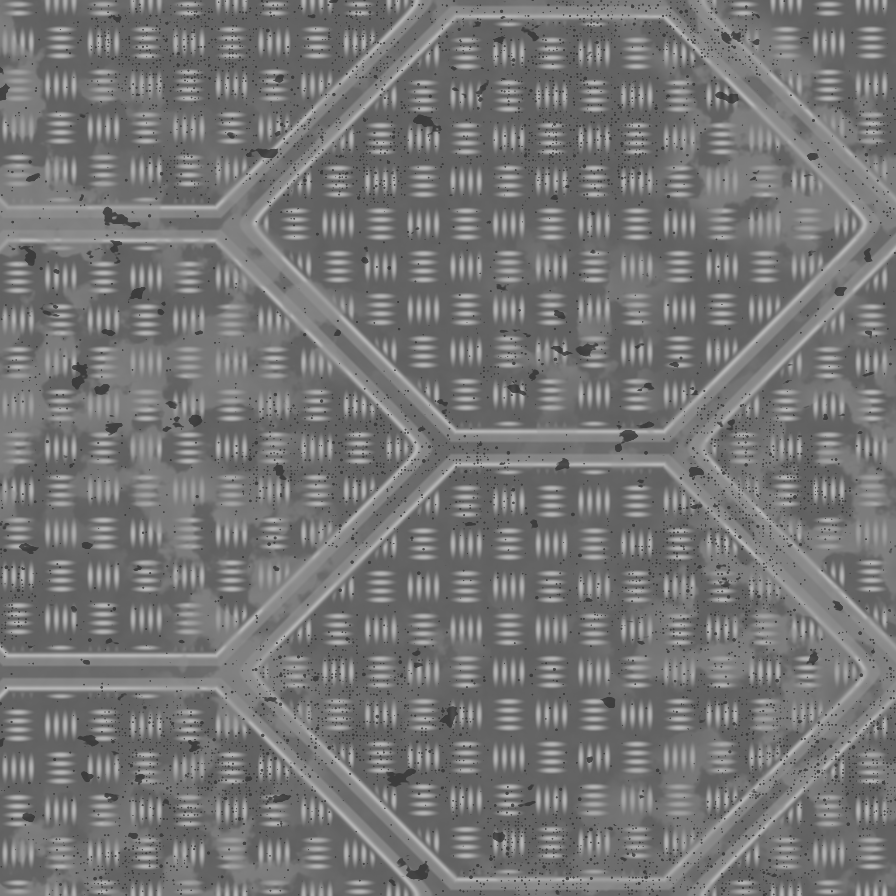
Write a WebGL 2 fragment shader that draws this texture.

```glsl
#version 300 es
precision highp float;

uniform vec2 u_resolution;
out vec4 fragColor;

const vec2 LATTICE = vec2(1.0, 0.5);    // one column pair, two rows
const vec2 HEX_A = vec2(0.625, 0.25);
const vec2 HEX_B = vec2(0.125, 0.0);
const float TREAD_PITCH = 1.0 / 21.0;

const float PLATE = 0.385;
const float GROOVE = 0.415;
const float SHOULDER = 0.52;
const float WORN = 0.56;
const float PIT = 0.2;

float hash(vec2 p) {
    vec3 h = fract(vec3(p.xyx) * 0.1031);
    h += dot(h, h.yzx + 33.33);
    return fract((h.x + h.y) * h.z);
}

float noise(vec2 p) {
    vec2 i = floor(p);
    vec2 f = p - i;
    f = f * f * (3.0 - 2.0 * f);
    float low = mix(hash(i), hash(i + vec2(1.0, 0.0)), f.x);
    float high = mix(hash(i + vec2(0.0, 1.0)), hash(i + 1.0), f.x);
    return mix(low, high, f.y);
}

float fbm(vec2 p) {
    float sum = 0.0;
    float amplitude = 0.533;
    for (int i = 0; i < 4; i++) {
        sum += amplitude * noise(p);
        p = mat2(1.6, 1.2, -1.2, 1.6) * p + 17.3;
        amplitude *= 0.5;
    }
    return sum;
}

// Offset from the nearest lattice copy of a centre
vec2 wrapTo(vec2 p, vec2 center) {
    return mod(p - center + 0.5 * LATTICE, LATTICE) - 0.5 * LATTICE;
}

// Depth inside a flat-topped hexagon with rounded side corners
float hexDepth(vec2 q) {
    float flatEdge = 0.25 - abs(q.y);
    float slantEdge = (0.375 - abs(q.x) - sqrt(q.y * q.y + 0.00006)) * 0.68;
    return min(flatEdge, slantEdge);
}

// Checkered groups of four raised bars
float treads(vec2 q) {
    vec2 grid = (q + vec2(0.0095, 0.0)) / TREAD_PITCH;
    vec2 cell = floor(grid + 0.5);
    vec2 f = grid - cell;
    if (mod(cell.x + cell.y, 2.0) > 0.5) f = f.yx;
    float bar = f.y / 0.205;
    vec2 r = vec2(f.x / 0.42, (fract(bar) - 0.5) / 0.48);
    float lens = 1.0 - smoothstep(0.1, 1.0, length(r));
    return lens * step(abs(bar), 2.0);
}

// Raised frame: groove, shoulder, bright rim, then the plate
float frameTone(float depth) {
    float tone = mix(GROOVE, SHOULDER, smoothstep(0.005, 0.0085, depth));
    tone = mix(tone, PLATE, smoothstep(0.018, 0.0235, depth));
    float rim = (depth - 0.0185) / 0.0028;
    return tone + 0.19 * exp(-rim * rim);
}

// Round pits scattered on a jittered grid
float pits(vec2 p, float count, float density) {
    vec2 cell = floor(p * count);
    vec2 jitter = 0.3 + 0.4 * vec2(hash(cell + 11.7), hash(cell + 47.1));
    float radius = 0.12 + 0.2 * hash(cell + 83.9);
    float soft = 0.5 * count / min(u_resolution.x, u_resolution.y);
    float d = length(fract(p * count) - jitter) - radius;
    return (1.0 - smoothstep(-soft, soft, d)) * step(hash(cell + 5.3), density);
}

void main() {
    vec2 p = gl_FragCoord.xy / u_resolution;

    // Nearest of the two staggered hexagons
    vec2 a = wrapTo(p, HEX_A);
    vec2 b = wrapTo(p, HEX_B);
    vec2 local = hexDepth(a) > hexDepth(b) ? a : b;
    float depth = hexDepth(local);
    float inPlate = smoothstep(0.021, 0.028, depth);

    float tone = frameTone(depth) + 0.32 * inPlate * treads(local);

    // Pale mottled wear, heavier on the frame
    float region = smoothstep(0.4, 0.68, fbm(p * 5.0 + 3.7) + 0.08 * (1.0 - inPlate));
    float mottle = smoothstep(0.42, 0.57, fbm(p * 30.0 + 8.1));
    tone = mix(tone, WORN, 0.6 * region * mottle);
    tone += 0.03 * (fbm(p * 75.0) - 0.5);

    // Dark pits in clusters, with a few larger chips
    float cluster = smoothstep(0.5, 0.75, fbm(p * 6.0 + 31.0));
    float damage = pits(p, 260.0, 0.02 + 0.35 * cluster);
    damage = max(damage, pits(p + 0.37, 150.0, 0.008 + 0.06 * cluster));
    damage = max(damage, smoothstep(0.76, 0.79, fbm(p * vec2(32.0, 46.0) + 60.0)));
    tone = mix(tone, PIT, 0.8 * damage);

    fragColor = vec4(vec3(tone), 1.0);
}
```
